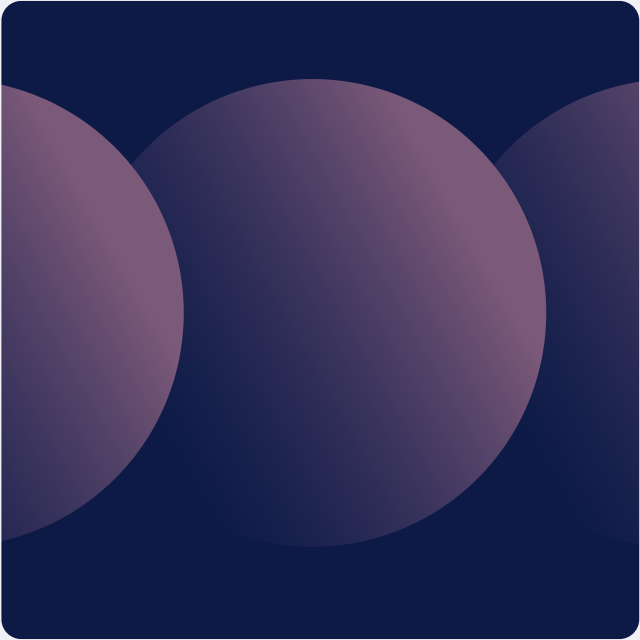
This background is drawn by a Shadertoy shader. Its source:

```glsl
// Overlapping dusk-coloured discs in a row on a navy card with rounded corners.

// Colours
const vec3 NAVY = vec3(0.049, 0.102, 0.271);
const vec3 MAUVE = vec3(0.484, 0.349, 0.473);
const vec3 PAPER = vec3(0.940, 0.945, 0.960);

// Discs, in units of the canvas
const int DISC_COUNT = 3;
const vec2 MIDDLE_DISC = vec2(0.4880, 0.5110);
const float DISC_SPACING = 0.5664;
const float DISC_RADIUS = 0.3655;

// Shading across each disc; blue rises a little sooner than red and green
const vec2 LIGHT_DIRECTION = vec2(0.871, 0.491);
const float SHADE_START = -0.330;
const float SHADE_END = 0.278;
const vec3 SHADE_CURVE = vec3(1.5, 1.5, 1.3);

// Card
const vec2 CARD_CENTER = vec2(0.5005, 0.5000);
const vec2 CARD_HALF_SIZE = vec2(0.4983, 0.4985);
const float CORNER_RADIUS = 0.031;

float roundedBoxDistance(vec2 p, vec2 halfSize, float radius) {
    vec2 q = abs(p) - halfSize + radius;
    return length(max(q, 0.0)) + min(max(q.x, q.y), 0.0) - radius;
}

// Coverage of a shape, softened over one pixel
float coverage(float dist, float pixel) {
    return clamp(0.5 - dist / pixel, 0.0, 1.0);
}

vec3 discColor(vec2 p) {
    float along = dot(p, LIGHT_DIRECTION);
    float t = clamp((along - SHADE_START) / (SHADE_END - SHADE_START), 0.0, 1.0);
    return mix(NAVY, MAUVE, pow(vec3(t), SHADE_CURVE));
}

void mainImage(out vec4 fragColor, in vec2 fragCoord) {
    float pixel = 1.0 / min(iResolution.x, iResolution.y);
    vec2 uv = (fragCoord - 0.5 * iResolution.xy) * pixel + 0.5;
    vec3 color = NAVY;

    // Discs from right to left, each one covering the last
    for (int i = 0; i < DISC_COUNT; i++) {
        float place = float(DISC_COUNT / 2 - i);
        vec2 p = uv - MIDDLE_DISC - vec2(place * DISC_SPACING, 0.0);
        color = mix(color, discColor(p), coverage(length(p) - DISC_RADIUS, pixel));
    }

    // Card outline
    float cardDist = roundedBoxDistance(uv - CARD_CENTER, CARD_HALF_SIZE, CORNER_RADIUS);
    color = mix(PAPER, color, coverage(cardDist, pixel));

    fragColor = vec4(color, 1.0);
}
```
